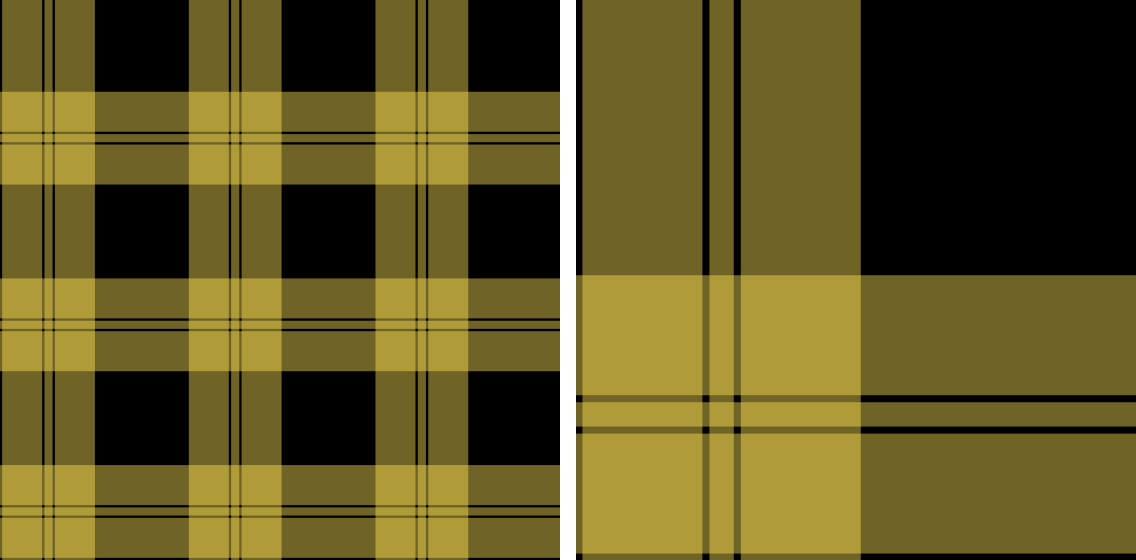
Left: the whole. Right: its middle third, enlarged.
A Shadertoy shader for this pattern:

```glsl
// Woven plaid: wide translucent bands run down and across a black ground,
// each split by a pair of thin gaps. Both directions share one band profile,
// and the three mixed tones come from how many bands overlap.

const float REPEATS = 3.0;
const float BAND_CENTER = 0.26;       // all lengths are fractions of a repeat
const float BAND_HALF_WIDTH = 0.2485;
const float GAP_OFFSET = 0.028;
const float GAP_HALF_WIDTH = 0.0063;

const vec3 GROUND = vec3(0.005, 0.0, 0.0);
const vec3 SINGLE_BAND = vec3(0.435, 0.388, 0.15);
const vec3 DOUBLE_BAND = vec3(0.688, 0.61, 0.225);

// Coverage of a stripe, from the distance to its center line.
float stripe(float dist, float halfWidth, float pixel) {
    return clamp((halfWidth - dist) / pixel + 0.5, 0.0, 1.0);
}

// Coverage of a band with its two gaps, wrapping every repeat.
float bandCoverage(float coord, float pixel) {
    float dist = abs(fract(coord - BAND_CENTER + 0.5) - 0.5);
    float band = stripe(dist, BAND_HALF_WIDTH, pixel);
    float gap = stripe(abs(dist - GAP_OFFSET), GAP_HALF_WIDTH, pixel);
    return band * (1.0 - gap);
}

// Tone for the overlap of vertical and horizontal bands.
vec3 weave(float vertical, float horizontal) {
    vec3 plain = mix(GROUND, SINGLE_BAND, vertical);
    vec3 crossed = mix(SINGLE_BAND, DOUBLE_BAND, vertical);
    return mix(plain, crossed, horizontal);
}

void mainImage(out vec4 fragColor, in vec2 fragCoord) {
    vec2 cell = REPEATS * fragCoord / iResolution.xy;
    vec2 pixel = REPEATS / iResolution.xy;

    float vertical = bandCoverage(cell.x, pixel.x);
    float horizontal = bandCoverage(cell.y, pixel.y);
    fragColor = vec4(weave(vertical, horizontal), 1.0);
}
```
